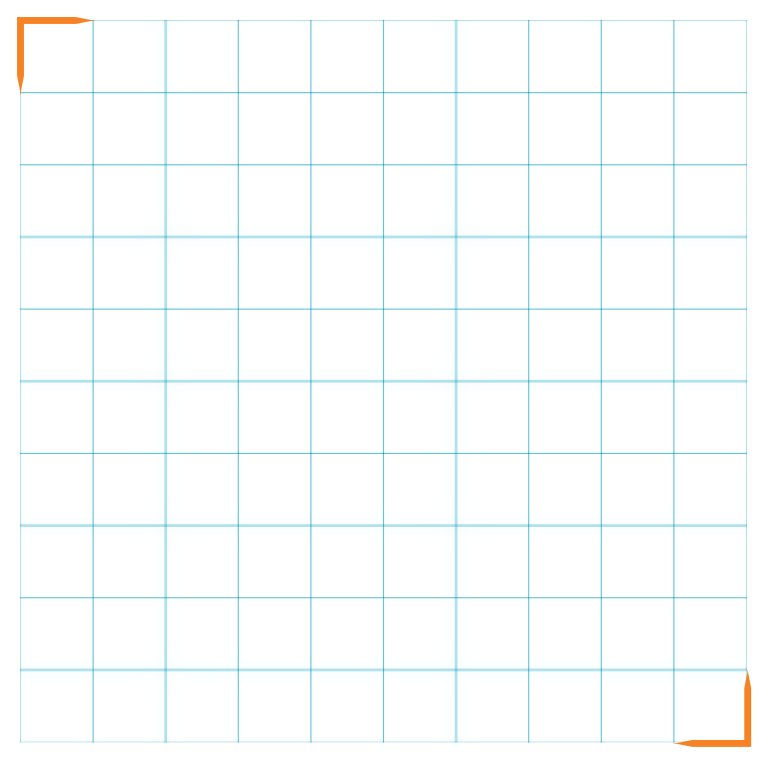
Write a Shadertoy shader that draws this pattern.

```glsl
const float CELLS = 10.0;
const vec3 PAPER = vec3(1.0);
const vec3 FINE_INK = vec3(0.40, 0.77, 0.85);
const vec3 PALE_INK = vec3(0.71, 0.89, 0.93);
const vec3 HALO_TINT = vec3(0.975, 0.992, 0.997);
const vec3 ORANGE = vec3(0.96, 0.51, 0.14);

// Share of a pixel covered by a stripe centred at zero
float stripeCoverage(float offset, float width, float pixel) {
    float halfWidth = 0.5 * width;
    float upper = clamp(offset + 0.5 * pixel, -halfWidth, halfWidth);
    float lower = clamp(offset - 0.5 * pixel, -halfWidth, halfWidth);
    return (upper - lower) / pixel;
}

float fillCoverage(float distance, float pixel) {
    return clamp(0.5 - distance / pixel, 0.0, 1.0);
}

// Rulings along one axis; every period-th line below limit is broad and pale
vec3 rulingInk(float position, float cell, float period, float phase, float limit, float pixel) {
    float index = clamp(round(position / cell), 0.0, CELLS);
    float offset = position - index * cell;
    bool border = index < 0.5 || index > CELLS - 0.5;
    bool broad = !border && index < limit && abs(mod(index, period) - phase) < 0.5;

    float width = broad ? 0.0036 : 0.0015;
    vec3 ink = (broad || border) ? PALE_INK : FINE_INK;
    vec3 color = mix(PAPER, ink, stripeCoverage(offset, width, pixel));
    float halo = broad ? exp(-abs(offset) / 0.008) : 0.0;
    return color * mix(vec3(1.0), HALO_TINT, halo);
}

// Bar along +x that narrows to a point
float taperedArm(vec2 q, float reach, float taper, float halfWidth) {
    float profile = halfWidth * min(1.0, (reach - q.x) / taper);
    return max(abs(q.y) - profile, -halfWidth - q.x);
}

// Two tapered arms joined at a right angle
float cornerBracket(vec2 p, vec2 corner, vec2 direction) {
    vec2 q = (p - corner) * direction;
    float across = taperedArm(q, 0.095, 0.023, 0.0045);
    float upright = taperedArm(q.yx, 0.095, 0.023, 0.0045);
    return min(across, upright);
}

void mainImage(out vec4 fragColor, in vec2 fragCoord) {
    vec2 p = fragCoord / iResolution.xy * vec2(1.0, 0.9961);
    float pixel = 1.0 / iResolution.x;

    // Grid bounds
    vec2 low = vec2(0.0267, 0.0286);
    vec2 high = vec2(0.9720, 0.9694);
    vec2 cell = (high - low) / CELLS;
    vec2 fromLow = p - low;
    vec2 outside = abs(p - 0.5 * (low + high)) - 0.5 * (high - low);
    float inside = fillCoverage(max(outside.x, outside.y) - 0.00075, pixel);

    // Crossing inks darken each other
    vec3 vertical = rulingInk(fromLow.x, cell.x, 4.0, 2.0, 9.0, pixel);
    vec3 horizontal = rulingInk(fromLow.y, cell.y, 2.0, 1.0, 8.0, pixel);
    vec3 color = mix(PAPER, vertical * horizontal, inside);

    // Opposite corner brackets
    float topLeft = cornerBracket(p, vec2(low.x, high.y), vec2(1.0, -1.0));
    float bottomRight = cornerBracket(p, vec2(high.x, low.y) + vec2(0.0016, -0.0018), vec2(-1.0, 1.0));
    color = mix(color, ORANGE, fillCoverage(min(topLeft, bottomRight), pixel));

    fragColor = vec4(color, 1.0);
}
```
